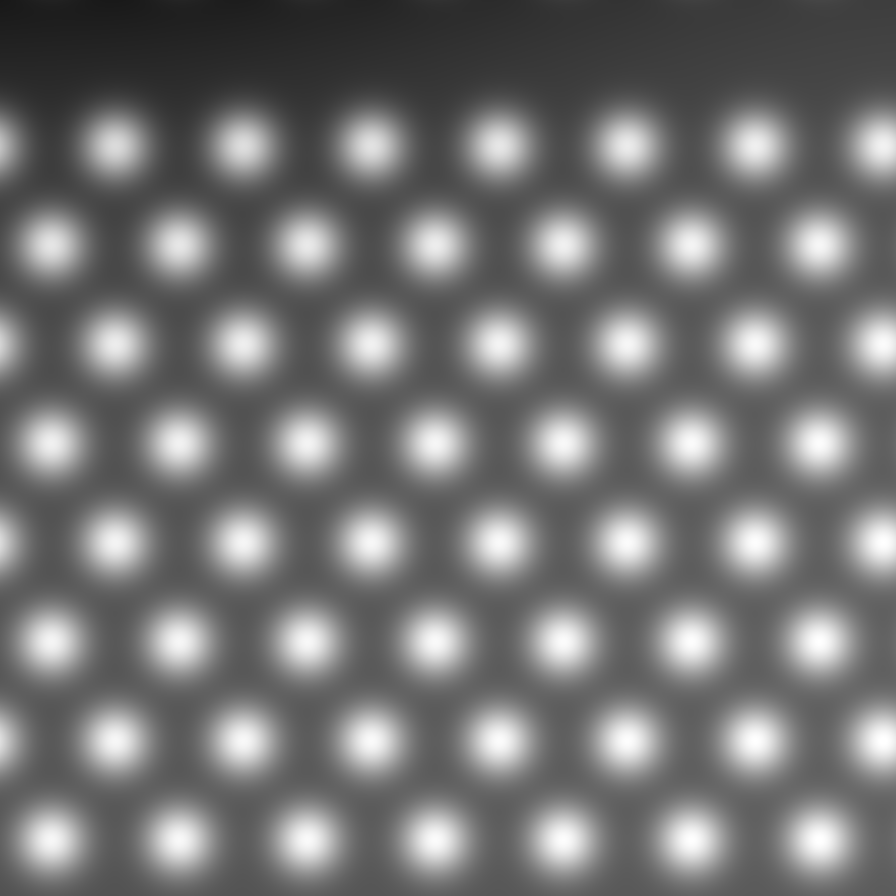
Write a Shadertoy shader that draws this pattern.

```glsl
// Soft bright spots in a staggered lattice, with one row left empty at the top.
// Each spot is a Gaussian added to a smooth grey ground that darkens toward
// the upper left; the lattice wraps around the canvas on both axes.

#define COLUMNS 7.0
#define ROWS 8
#define ROW_PITCH 0.1107
#define FIRST_SPOT vec2(0.0573, 0.0625)
#define SPOT_SIGMA 0.0265
#define SPOT_GAIN 0.65
#define GROUND_LEFT 0.32
#define GROUND_RIGHT 0.36
#define SHADE_LEFT 0.23
#define SHADE_RIGHT 0.12
#define SHADE_FALLOFF 0.25

float gaussian(vec2 offset) {
    return exp(-dot(offset, offset) / (2.0 * SPOT_SIGMA * SPOT_SIGMA));
}

// Sum of all spots, including the tails of neighbouring columns
float spotLattice(vec2 uv) {
    float pitch = 1.0 / COLUMNS;
    float glow = 0.0;
    for (int row = 0; row < ROWS; row++) {
        float stagger = 0.5 * float(row % 2) * pitch;
        vec2 offset = uv - FIRST_SPOT - vec2(stagger, float(row) * ROW_PITCH);
        offset.x -= pitch * floor(offset.x / pitch + 0.5);
        offset.y -= floor(offset.y + 0.5);
        for (int side = -1; side <= 1; side++) {
            glow += gaussian(offset + vec2(float(side) * pitch, 0.0));
        }
    }
    return glow;
}

// Uneven ground: slight left-right ramp and a shadow fading down from the top
float groundLevel(vec2 uv) {
    float shade = mix(SHADE_LEFT, SHADE_RIGHT, smoothstep(0.1, 1.0, uv.x));
    return mix(GROUND_LEFT, GROUND_RIGHT, uv.x)
         - shade * exp(-(1.0 - uv.y) / SHADE_FALLOFF);
}

void mainImage(out vec4 fragColor, in vec2 fragCoord) {
    vec2 uv = fragCoord / iResolution.xy;
    float level = groundLevel(uv) + SPOT_GAIN * spotLattice(uv);
    fragColor = vec4(vec3(clamp(level, 0.0, 1.0)), 1.0);
}
```
